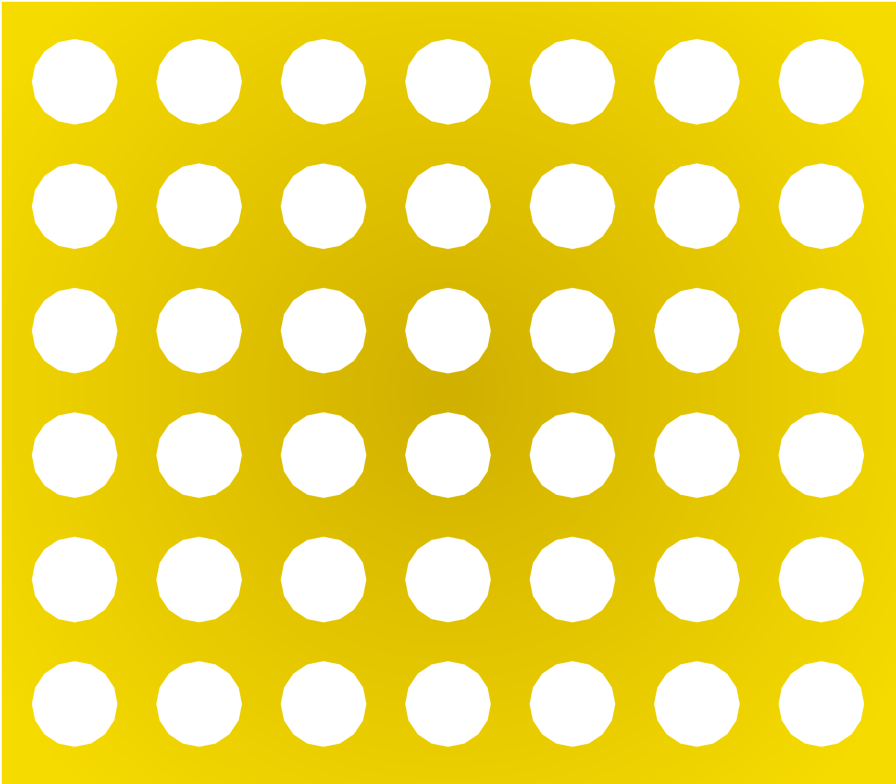
Reproduce this pattern procedurally as a Shadertoy shader.

```glsl
// A grid of seven by six white dots on a yellow ground that darkens to the middle.
// Each dot is a slightly faceted sixteen-sided disc, repeated with fract;
// the ground is a radial gradient with a hairline of white at the top and left.

const float PI = 3.14159265;

// Signed distance to a regular polygon with one corner on the x axis
float polygonDistance(vec2 p, float radius, float sides) {
    float sector = 2.0 * PI / sides;
    float angle = mod(atan(p.y, p.x), sector) - 0.5 * sector;
    return length(p) * cos(angle) - radius * cos(0.5 * sector);
}

void mainImage(out vec4 fragColor, in vec2 fragCoord) {
    // Centred coordinates, one unit per canvas width
    vec2 p = (fragCoord - 0.5 * iResolution.xy) / iResolution.x;
    vec2 halfSize = 0.5 * iResolution.xy / iResolution.x;
    float pixel = 1.0 / iResolution.x;

    // Radial ground
    vec3 darkYellow = vec3(0.815, 0.688, 0.0);
    vec3 brightYellow = vec3(0.962, 0.857, 0.0);
    vec3 color = mix(darkYellow, brightYellow, clamp(length(p) / 0.6, 0.0, 1.0));

    // Dots: a column runs through the centre, rows straddle it
    float pitch = 1.0 / 7.2;
    vec2 cell = fract(p / pitch + vec2(0.5, 0.007)) - 0.5;
    float dots = polygonDistance(cell, 0.344, 16.0) * pitch;

    // Hairline along the top and left edges
    float hairline = min(p.x + halfSize.x, halfSize.y - p.y) - 0.002;

    float white = min(dots, hairline);
    color = mix(vec3(1.0), color, smoothstep(-0.75 * pixel, 0.75 * pixel, white));
    fragColor = vec4(color, 1.0);
}
```
